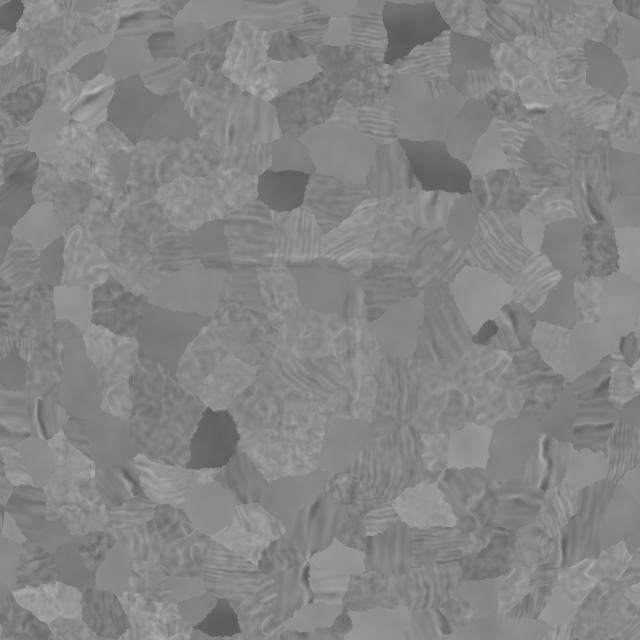
Give the GLSL for this texture, as a Shadertoy shader.

```glsl
// Grey collage of jagged stone-like patches: plain, striped, mottled, banded, veined and dark.

const float CELLS = 13.0;         // patches across the canvas centre
const float RIM_SHRINK = 0.8;     // how much patches shrink toward the rim
const float SIZE_SPREAD = 0.42;   // variation of patch sizes
const float RAGGED = 0.13;        // waviness of the patch outlines
const float MEAN_GREY = 0.523;
const float TONE_SPREAD = 0.074;  // tone variation between patches
const float CLOUD_AMOUNT = 0.036;
const float STRIPE_AMOUNT = 0.034;
const float MOTTLE_AMOUNT = 0.125;
const float BAND_AMOUNT = 0.13;
const float VEIN_AMOUNT = 0.10;
const float DARK_GREY = 0.385;
const float CENTRE_CALM = 0.55;   // contrast left in the centre
const float SEAM_AMOUNT = 0.06;
const float TAU = 6.2831853;

vec2 hash2(vec2 p) {
    vec3 h = fract(p.xyx * vec3(0.1031, 0.1030, 0.0973));
    h += dot(h, h.yzx + 33.33);
    return fract((h.xx + h.yz) * h.zy);
}

float gradDot(vec2 cell, vec2 offset) {
    float angle = TAU * hash2(cell + 71.0).x;
    return dot(vec2(cos(angle), sin(angle)), offset);
}

// Gradient noise, about -0.7 to 0.7
float noise(vec2 p) {
    vec2 i = floor(p), f = fract(p);
    vec2 u = f * f * f * (f * (f * 6.0 - 15.0) + 10.0);
    vec2 e = vec2(1.0, 0.0);
    return mix(mix(gradDot(i, f), gradDot(i + e.xy, f - e.xy), u.x),
               mix(gradDot(i + e.yx, f - e.yx), gradDot(i + e.xx, f - e.xx), u.x), u.y);
}

vec2 noise2(vec2 p) {
    return vec2(noise(p), noise(p + 37.7));
}

// Grey of one patch; p is in canvas units, centre is the patch seed in them
float patchGrey(vec2 id, vec2 p, vec2 centre, float contrast) {
    vec2 tone = hash2(id + 11.0), look = hash2(id + 23.0), turn = hash2(id + 47.0);
    vec2 shift = 50.0 * hash2(id + 5.0);

    // Mostly upright or level grain, sometimes slanted
    float angle = 0.25 * TAU * floor(turn.x * 2.0) + (turn.y - 0.5) * 1.8 * turn.y;
    vec2 axis = vec2(cos(angle), sin(angle));
    vec2 q = p - centre;
    vec2 g = vec2(dot(q, axis), dot(q, vec2(-axis.y, axis.x)));

    float clouds = noise(p * 16.0 + shift) + 0.5 * noise(p * 42.0 + shift);
    float detail = CLOUD_AMOUNT * clouds;
    float base = TONE_SPREAD * (tone.x + tone.y - 1.0);
    float kind = look.x;

    if (kind < 0.02) {
        // Dark chip, lighter along one side
        return DARK_GREY + 0.07 * smoothstep(-0.01, 0.06, g.y) + detail;
    } else if (kind < 0.30) {
        // Uneven, bent parallel stripes
        float curve = g.y + 4.0 * (turn.y - 0.5) * g.x * g.x;
        float bend = noise(g * 15.0 + shift) + 0.4 * noise(g * 45.0 + shift);
        float lines = sin(curve * mix(420.0, 800.0, look.y) + 5.0 * bend);
        float streaks = noise(vec2(g.x * 16.0, curve * 120.0 + 2.0 * bend) + shift);
        float fade = smoothstep(-0.3, 0.35, noise(p * 24.0 + shift));
        detail += STRIPE_AMOUNT * (lines * fade * mix(0.5, 1.1, tone.y) + 2.6 * streaks);
        detail += 0.05 * noise(p * 75.0 + shift);
    } else if (kind < 0.52) {
        // Bright soft mottling
        vec2 warped = p + 0.010 * noise2(p * 34.0 + shift);
        float spots = noise(warped * 70.0 + shift) + 0.65 * noise(warped * 140.0 + shift);
        float cover = mix(0.35, 1.0, smoothstep(-0.3, 0.3, noise(p * 20.0 - shift)));
        detail += 0.016 + MOTTLE_AMOUNT * spots * cover * mix(0.6, 1.1, look.y);
    } else if (kind < 0.63) {
        // Narrow dark band with a bright rim
        float y = g.y + (look.y - 0.5) * 0.05 + 2.5 * g.x * g.x;
        y += 0.018 * noise(g * 18.0 + shift) + 0.005 * noise(g * 60.0 + shift);
        float dark = exp(-pow(y / 0.007, 2.0));
        float bright = exp(-pow((y - 0.011) / 0.004, 2.0));
        float patchy = smoothstep(-0.4, 0.3, noise(p * 28.0 + shift));
        detail += BAND_AMOUNT * patchy * mix(0.4, 1.2, tone.y) * (0.9 * bright - dark);
        detail += 0.07 * noise(vec2(g.x * 20.0, g.y * 90.0) + shift);
    } else if (kind < 0.76) {
        // Pale wandering veins over a rough ground
        vec2 warped = g * vec2(0.6, 1.0) + 0.014 * noise2(g * 26.0 + shift);
        float vein = pow(1.0 - abs(noise(warped * 34.0 + shift)), 9.0);
        detail += VEIN_AMOUNT * (vein - 0.25) * smoothstep(-0.3, 0.3, noise(p * 22.0 + shift));
        detail += 0.07 * noise(p * 85.0 + shift);
    } else {
        // Plain patch with a slight slope
        detail += 0.16 * g.y * (look.y - 0.3);
    }
    return MEAN_GREY + contrast * base + mix(contrast, 1.0, 0.4) * detail;
}

// Faint layered streak around t = 0, fading out at the ends of its length
float seam(float along, float across, float halfLength) {
    float t = across + 0.012 * noise(vec2(along * 16.0, across * 20.0));
    float ends = 1.0 - smoothstep(halfLength * 0.75, halfLength, abs(along));
    float grain = 0.6 + 1.4 * noise(vec2(along * 28.0, t * 150.0));
    return ends * grain * (exp(-pow(t / 0.005, 2.0)) - 0.8 * exp(-pow((t + 0.013) / 0.007, 2.0)));
}

void mainImage(out vec4 fragColor, in vec2 fragCoord) {
    vec2 p = (fragCoord - 0.5 * iResolution.xy) / iResolution.y;
    float pixel = 1.0 / iResolution.y;
    float zoom = CELLS * (1.0 + RIM_SHRINK * dot(p, p));
    vec2 q = p * zoom + 100.0;
    q += RAGGED * (noise2(q * 1.9) + 0.55 * noise2(q * 5.0) + 0.25 * noise2(q * 13.0));

    // Two nearest patches, with varied sizes
    float d1 = 9.0, d2 = 9.0;
    vec2 id1 = vec2(0.0), id2 = vec2(0.0), seed1 = vec2(0.0), seed2 = vec2(0.0);
    for (int k = 0; k < 25; k++) {
        vec2 id = floor(q) + vec2(k % 5 - 2, k / 5 - 2);
        vec2 seed = id + hash2(id);
        float d = length(q - seed) - SIZE_SPREAD * hash2(id + 83.0).x;
        if (d < d1) {
            d2 = d1; id2 = id1; seed2 = seed1;
            d1 = d; id1 = id; seed1 = seed;
        } else if (d < d2) {
            d2 = d; id2 = id; seed2 = seed;
        }
    }

    // Shade and blend over a pixel-wide smooth edge
    float contrast = mix(CENTRE_CALM, 1.0, smoothstep(0.12, 0.38, length(p)));
    float inner = patchGrey(id1, p, (seed1 - 100.0) / zoom, contrast);
    float outer = patchGrey(id2, p, (seed2 - 100.0) / zoom, contrast);
    float grey = mix(outer, inner, 0.5 + 0.5 * smoothstep(0.0, 1.2 * pixel * zoom, d2 - d1));

    // Long faint seams through the calm centre
    grey += SEAM_AMOUNT * (seam(p.x + 0.02, p.y - 0.10, 0.18) + seam(p.y + 0.05, p.x - 0.06, 0.11));
    fragColor = vec4(vec3(clamp(grey, 0.0, 1.0)), 1.0);
}
```
